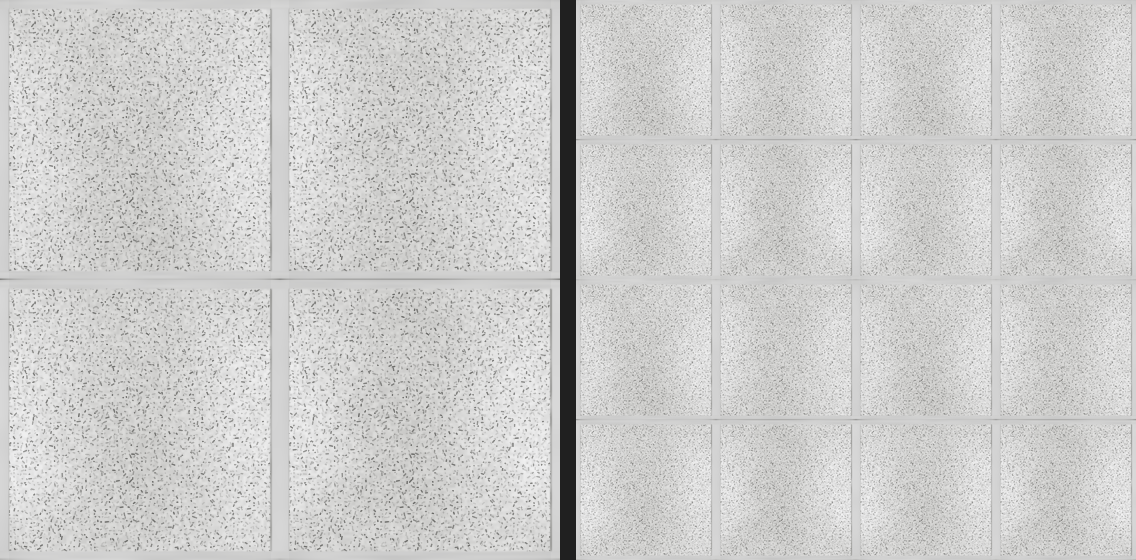
Left, the tile; right, the same tile 2 across and 2 down.
Write a Shadertoy shader that draws this texture.

```glsl
// Suspended ceiling: two by two mineral-fibre panels in a pale metal grid.
// Panels carry short random fissures placed by a jittered cell grid; the rails,
// soft stains and dark joints are added from distances and wrapping noise.

const float TILES = 2.0;            // panels across and down
const float CELLS = 70.0;           // fissure cells across one panel
const float RAIL_HALF = 0.032;      // half rail width, in panels
const float SPECK_SHARE = 0.88;     // share of cells with a fissure
const float SPECK_RADIUS = 0.18;    // fissure half width, in cells
const float GRAIN = 0.07;           // strength of the fine panel grain
const float JOINT_HALF = 0.0022;    // half width of the dark joint, in panels
const vec3 PANEL_DARK = vec3(0.822, 0.821, 0.814);
const vec3 PANEL_LIGHT = vec3(0.898, 0.898, 0.898);
const vec3 SPECK_COLOR = vec3(0.40, 0.40, 0.39);
const vec3 RAIL_ACROSS = vec3(0.808, 0.808, 0.806);
const vec3 RAIL_UP = vec3(0.832, 0.832, 0.832);
const vec3 GROOVE_COLOR = vec3(0.60, 0.60, 0.59);
const vec3 JOINT_COLOR = vec3(0.45, 0.45, 0.44);

vec3 hash3(vec2 p) {
    vec3 q = fract(p.xyx * vec3(0.1031, 0.1030, 0.0973));
    q += dot(q, q.yxz + 33.33);
    return fract((q.xxy + q.yzz) * q.zyx);
}

// Value noise that wraps after the given whole number of cells
float wrapNoise(vec2 p, vec2 period) {
    vec2 i = floor(p), f = fract(p);
    f = f * f * (3.0 - 2.0 * f);
    float a = hash3(mod(i, period)).x;
    float b = hash3(mod(i + vec2(1, 0), period)).x;
    float c = hash3(mod(i + vec2(0, 1), period)).x;
    float d = hash3(mod(i + vec2(1, 1), period)).x;
    return mix(mix(a, b, f.x), mix(c, d, f.x), f.y);
}

float stains(vec2 uv) {
    return 0.6 * wrapNoise(uv * 7.0, vec2(7)) + 0.4 * wrapNoise(uv * 19.0, vec2(19));
}

// Soft-edged band around zero distance
float band(float dist, float halfWidth, float aa) {
    return 1.0 - smoothstep(halfWidth - aa, halfWidth + aa, abs(dist));
}

// Darkness of the fissures; p is in cells
float fissures(vec2 p, float aa) {
    float dark = 0.0;
    vec2 base = floor(p);
    for (int y = -1; y <= 1; y++)
    for (int x = -1; x <= 1; x++) {
        vec2 cell = base + vec2(x, y);
        vec2 id = mod(cell, CELLS);
        vec3 place = hash3(id + 7.0);
        vec3 kind = hash3(id + 91.0);
        if (kind.x > SPECK_SHARE) continue;
        float angle = 6.2832 * place.z;
        vec2 dir = vec2(cos(angle), sin(angle));
        vec2 d = p - cell - 0.1 - 0.8 * place.xy;
        float halfLength = mix(0.03, 0.36, kind.y * kind.y);
        d -= dir * clamp(dot(d, dir), -halfLength, halfLength);
        float depth = mix(0.2, 1.0, kind.z * kind.z);
        dark = max(dark, depth * band(length(d), SPECK_RADIUS, aa));
    }
    return dark;
}

vec3 panelColor(vec2 uv, vec2 q, float px) {
    vec2 f = fract(q);
    float stain = stains(uv);
    // Grey middle column, brighter flanks strongest at mid height
    float flank = smoothstep(0.08, 0.42, abs(f.x - 0.47));
    float height = smoothstep(0.0, 0.4, f.y) * (1.0 - smoothstep(0.65, 1.0, f.y));
    float light = 0.1 + flank * mix(0.4, 0.88, height) + 0.7 * (stain - 0.5);
    vec3 color = mix(PANEL_DARK, PANEL_LIGHT, light);
    color += GRAIN * (wrapNoise(q * 95.0, vec2(95.0 * TILES)) - 0.5);
    float aa = max(0.6 * px * CELLS, 0.14);
    return mix(color, SPECK_COLOR, fissures(q * CELLS, aa) * mix(0.97, 0.85, light));
}

void mainImage(out vec4 fragColor, in vec2 fragCoord) {
    vec2 uv = fragCoord / iResolution.xy;
    vec2 q = uv * TILES;
    float px = TILES / min(iResolution.x, iResolution.y);
    vec2 r = fract(q + 0.5) - 0.5;      // signed distance to the nearest rails
    float soft = max(px * 0.7, 0.002);

    vec3 color = panelColor(uv, q, px);

    // Shadow grooves beside the upright rails, deeper on their left
    float wear = wrapNoise(uv * vec2(8, 36), vec2(8, 36));
    float groove = band(r.x + RAIL_HALF, 0.004, soft) * mix(0.4, 0.95, wear);
    groove += band(r.x - RAIL_HALF, 0.002, soft) * mix(0.2, 0.55, wear);

    // Upright rails, then cross rails lying over them
    float smudge = stains(uv.yx) - 0.5;
    vec3 upright = RAIL_UP + 0.045 * smudge - 0.012 * smoothstep(0.0, RAIL_HALF, r.x);
    color = mix(color, upright, band(r.x, RAIL_HALF, soft));
    color = mix(color, GROOVE_COLOR, groove);
    float streak = wrapNoise(uv * vec2(14, 180), vec2(14, 180)) - 0.5;
    vec3 crossing = RAIL_ACROSS + 0.05 * smudge + 0.035 * streak;
    crossing += 0.018 * band(r.x, RAIL_HALF, soft);
    color = mix(color, crossing, band(r.y, RAIL_HALF, soft * 2.0));

    // Dark joint: strong at the crossings, trailing off along the middle rail
    float middle = band(uv.y - 0.5, 0.1, 0.01);
    float trail = smoothstep(0.5, 0.62, uv.x) * (1.0 - smoothstep(0.75, 1.0, uv.x));
    float joint = 0.85 * exp(-abs(r.x) * 24.0) + middle * (0.15 + 0.4 * trail);
    joint *= mix(0.45, 1.0, middle) * mix(0.65, 1.0, wear);
    color = mix(color, JOINT_COLOR, joint * band(r.y - 0.003, JOINT_HALF, soft));
    color -= 0.07 * joint * exp(-abs(r.y) * 110.0);

    fragColor = vec4(clamp(color, 0.0, 1.0), 1.0);
}
```
